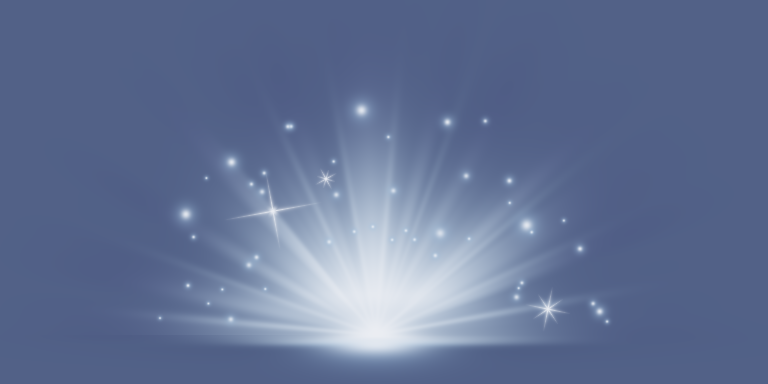
Reproduce this background procedurally as a Shadertoy shader.

```glsl
// Fan of pale light rays rising from a low horizon, with orbs and star glints on slate blue.

const vec3 WHITE = vec3(0.92, 0.93, 0.95);
const vec3 ICE = vec3(0.62, 0.75, 0.87);

float hash(float n) {
    n = fract(n * 0.1031);
    n *= n + 33.33;
    return fract(n * (n + n));
}

float noise(float x) {
    float cell = floor(x);
    return mix(hash(cell), hash(cell + 1.0), smoothstep(0.0, 1.0, x - cell));
}

float bell(float x) { return exp(-x * x); }

vec2 polar(float angle, float radius) {
    return radius * vec2(cos(angle), sin(angle));
}

// Soft icy halo around a small white heart
vec3 addOrb(vec3 color, vec2 offset, float size, float strength) {
    float d = length(offset) / size;
    color = mix(color, ICE, 0.55 * strength * bell(d / 0.031));
    return mix(color, WHITE, strength * bell(d / 0.013));
}

// Crossed tapering needles; every second one is shorter
float glint(vec2 offset, float tilt, int needles, float reach) {
    float light = bell(length(offset) / (0.006 + 0.05 * reach));
    for (int k = 0; k < needles; k++) {
        vec2 axis = polar(tilt + 3.14159 * float(k) / float(needles), 1.0);
        float along = abs(dot(offset, axis));
        float across = abs(offset.x * axis.y - offset.y * axis.x);
        float taper = max(0.0, 1.0 - along / (reach * (k % 2 == 0 ? 1.0 : 0.8)));
        light = max(light, taper * exp(-across / (0.0015 + 0.003 * taper)));
    }
    return light;
}

void mainImage(out vec4 fragColor, in vec2 fragCoord) {
    vec2 p = (fragCoord - vec2(0.5 * iResolution.x, 0.0)) / iResolution.y;
    vec2 q = p - vec2(-0.021, 0.128);
    float r = length(q);
    float angle = atan(q.y, q.x);
    float height = p.y - 0.11;
    float above = smoothstep(-0.015, 0.015, height);

    // Backdrop with faint violet shadows between the outer rays
    float streaks = noise(angle * 13.0 + 40.0);
    vec3 color = vec3(0.32, 0.38, 0.53);
    float shade = above * streaks * bell((r - 0.62) / 0.2);
    color = mix(color, vec3(0.29, 0.335, 0.505), 0.65 * shade);
    color -= 0.025 * bell(height / 0.04) * bell(q.x / 0.55);

    // Broad fan of light, uneven with direction
    float spread = 0.33 + 0.03 * cos(7.66 * (angle - 1.536)) + 0.08 * streaks;
    float fan = exp(-pow(r / spread, 2.4));
    fan *= above * mix(0.55, 1.0, smoothstep(0.0, 0.13, height));

    // Narrow beams at even angles, with a gap in each group of six
    float beams = 0.0;
    for (int i = 0; i < 12; i++) {
        if (i % 6 == 3) continue;
        float turn = angle - radians(10.0 + 15.0 * float(i));
        float width = 0.005 + 0.014 * r;
        float beam = bell(r * sin(turn) / width) * step(0.0, cos(turn));
        beams += beam * exp(-pow(r / 0.46, 3.0)) * (0.22 + 0.18 * hash(float(i) + 7.0));
    }

    // Bright heart and horizon streak
    float heart = bell(length(q / vec2(0.105, 0.08))) * above;
    float streak = 0.75 * bell(q.x / 0.27) * bell(height / 0.013);
    float light = 1.0 - (1.0 - fan) * (1.0 - min(beams * above, 1.0)) * (1.0 - heart) * (1.0 - streak);
    color = mix(color, WHITE, light);
    color += vec3(0.0, 0.12, 0.14) * light * (1.0 - light);

    // Reflection sinking below the horizon
    float sink = (1.0 - above) * bell(height / 0.06);
    color = mix(color, ICE, 0.75 * sink * bell(q.x / 0.17));
    color = mix(color, WHITE, 0.85 * bell(q.x / 0.11) * bell((height + 0.008) / 0.025));

    // Outer arc of large orbs
    for (int i = 0; i < 10; i++) {
        float n = float(i);
        float a = radians(6.0 + 17.7 * n - 10.0 * exp(-0.62 * (n - 3.0) * (n - 3.0)));
        float radius = 0.586 - 0.115 * exp(-1.5 * (n - 2.3) * (n - 2.3)) - 0.08 * step(8.5, n);
        float size = 0.68 + 0.36 * cos(2.244 * (n - 2.0));
        color = addOrb(color, q - polar(a, radius), size, 0.9);
    }

    // Inner wavy arc of smaller orbs
    for (int i = 0; i < 8; i++) {
        float n = float(i);
        float nudge = exp(-9.0 * (n - 1.0) * (n - 1.0));
        float a = radians(15.0 + 22.7 * n + 20.0 * nudge);
        float radius = 0.411 + 0.065 * cos(2.1 * (n - 2.0)) - 0.065 * nudge;
        color = addOrb(color, q - polar(a, radius), 0.5 + 0.35 * nudge, 0.75);
    }

    // Scattered tiny sparks
    for (int i = 0; i < 28; i++) {
        float n = float(i);
        float a = 3.14 * (n + hash(n + 3.0)) / 28.0;
        float radius = mix(0.25, 0.63, hash(n + 61.0));
        color = addOrb(color, q - polar(a, radius), 0.22 + 0.2 * hash(n + 17.0), 0.8);
    }

    // Star glints
    color = mix(color, WHITE, glint(p - vec2(-0.289, 0.45), 0.18, 2, 0.13));
    color = mix(color, WHITE, glint(p - vec2(-0.151, 0.534), 0.5, 4, 0.032));
    color = addOrb(color, p - vec2(0.427, 0.195), 0.8, 0.5);
    color = mix(color, WHITE, glint(p - vec2(0.427, 0.195), -0.2, 4, 0.06));

    fragColor = vec4(color, 1.0);
}
```
